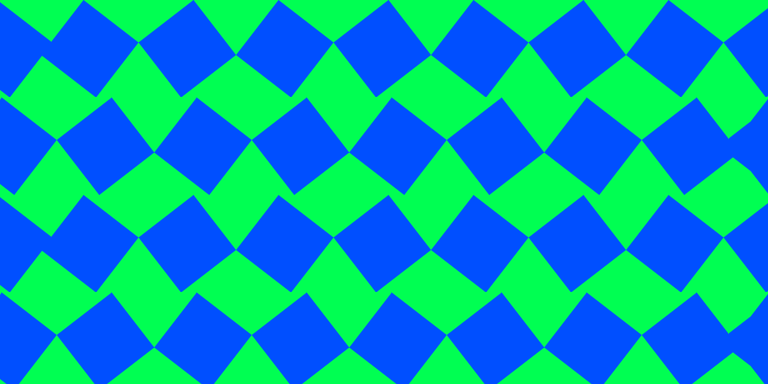
A WebGL 2 fragment shader for this pattern:

```glsl
#version 300 es
precision highp float;
// Rows of blue squares on green, touching at their corners and tilted alternately left and right.

uniform vec2 u_resolution;
out vec4 fragColor;

// Signed distance to a corner-standing square whose tilted corners reach the cell sides.
float tiltedSquare(vec2 p, float spin) {
    float angle = spin * 0.1275;
    float c = cos(angle), s = sin(angle);
    p = abs(vec2(c * p.x + s * p.y, c * p.y - s * p.x));
    return (p.x + p.y - 0.5 / c) * 0.70711;
}

void main() {
    // Square cells, with rows counted down from the top edge.
    float cell = 0.2539;
    vec2 uv = gl_FragCoord.xy / u_resolution.y;
    vec2 grid = vec2(uv.x, 1.0 - uv.y) / cell;
    bool oddRow = mod(floor(grid.y), 2.0) > 0.5;
    float y = 0.5 - fract(grid.y);

    // Alternating squares along the row.
    float start = oddRow ? 0.082 : 0.921;
    float dist = 1e3;
    for (int i = 0; i < 8; i++) {
        float spin = i % 2 == 0 ? 1.0 : -1.0;
        dist = min(dist, tiltedSquare(vec2(grid.x - start - float(i), y), spin));
    }

    // Overlapping squares at the seam: left on even rows, right on odd rows.
    vec2 seam = vec2(grid.x - (oddRow ? 7.953 : 0.036), y);
    dist = min(dist, tiltedSquare(seam, 1.0));
    if (oddRow) dist = min(dist, tiltedSquare(seam, -1.0));

    // Flat colours with a smooth edge about one pixel wide.
    float edge = 0.7 / (u_resolution.y * cell);
    vec3 green = vec3(0.0, 1.0, 0.32);
    vec3 blue = vec3(0.0, 0.31, 1.0);
    fragColor = vec4(mix(blue, green, smoothstep(-edge, edge, dist)), 1.0);
}
```
